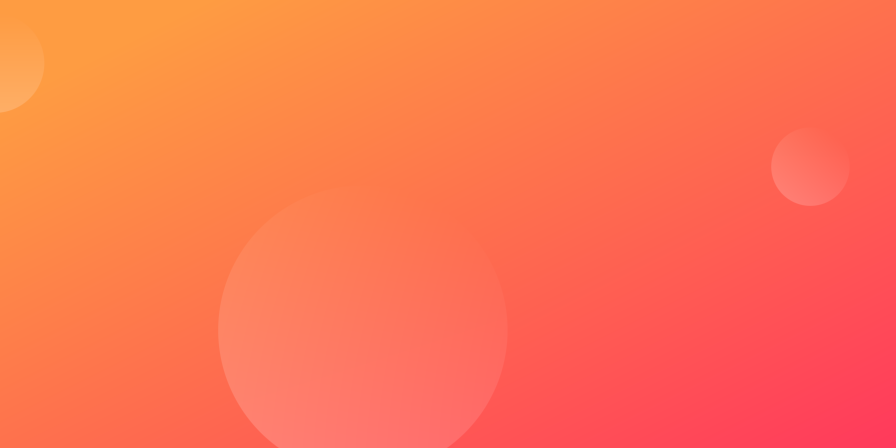
A Shadertoy shader for this background:

```glsl
const vec3 ORANGE = vec3(0.995, 0.61, 0.26);
const vec3 CRIMSON = vec3(1.0, 0.225, 0.36);
const float DISC_OPACITY = 0.19;

// Diagonal sweep from the upper left corner to the lower right
vec3 diagonalGradient(vec2 uv, vec3 startColor, vec3 endColor) {
    float along = 0.5 * (uv.x + 1.0 - uv.y);
    return mix(startColor, endColor, clamp((along - 0.12) / 0.88, 0.0, 1.0));
}

// White disc whose opacity grows along the given unit direction
vec3 addDisc(vec3 color, vec2 p, vec2 center, float radius, vec2 direction, float pixel) {
    vec2 offset = p - center;
    float mask = 1.0 - smoothstep(-pixel, pixel, length(offset) - radius);
    float fade = clamp(0.5 + 0.5 * dot(offset, direction) / radius, 0.0, 1.0);
    return mix(color, vec3(1.0), DISC_OPACITY * mask * fade);
}

void mainImage(out vec4 fragColor, in vec2 fragCoord) {
    vec2 uv = fragCoord / iResolution.xy;
    vec2 p = fragCoord / iResolution.y;
    float pixel = 0.75 / iResolution.y;

    vec3 color = diagonalGradient(uv, ORANGE, CRIMSON);

    // Translucent discs
    vec2 downLeft = normalize(vec2(-0.4, -0.9));
    vec2 down = vec2(0.0, -1.0);
    color = addDisc(color, p, vec2(0.810, 0.263), 0.323, downLeft, pixel);
    color = addDisc(color, p, vec2(1.809, 0.628), 0.0875, normalize(vec2(-0.6, -0.8)), pixel);
    color = addDisc(color, p, vec2(-0.012, 0.859), 0.111, down, pixel);

    fragColor = vec4(color, 1.0);
}
```
